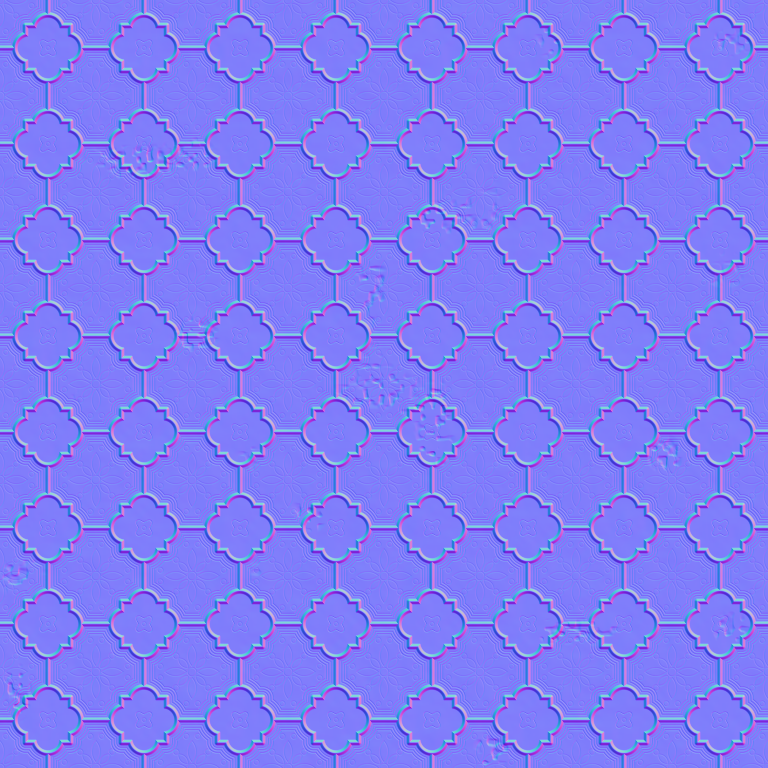
This texture map is drawn by a Shadertoy shader. Its source:

```glsl
// Tangent-space normal map of a tiled floor: an 8 by 8 grid of moulded quatrefoils
// joined by straight ridges, with faint engraved flowers and sparse worn patches.
// A periodic height field is built from distances, then differentiated into normals.

const float REPEATS = 8.0;          // quatrefoils across and down
const float BOX_HALF = 0.235;       // lengths below are in grid cells
const float LOBE_OFFSET = 0.195;
const float LOBE_RADIUS = 0.150;
const float RIDGE_WIDTH = 0.032;    // half width of the raised moulding
const float RIDGE_HEIGHT = 0.025;
const float JOINT_WIDTH = 0.030;
const float JOINT_HEIGHT = 0.020;
const float STEP_START = 0.055;     // engraved contours beside the joints
const float STEP_GAP = 0.026;
const float STEP_DEPTH = 0.0022;
const float ENGRAVE_WIDTH = 0.011;
const float FLOWER_DEPTH = 0.0012;
const float CLOVER_DEPTH = 0.0020;
const float GRAIN_HEIGHT = 0.0035;
const float WEAR_DEPTH = 0.012;
const float MIN_SAMPLE = 0.006;     // smallest differencing radius
const vec3 FLAT_OFFSET = vec3(0.0, -0.008, -0.016);

float hash(vec2 p) {
    uvec2 q = uvec2(p) * uvec2(1597u, 3812u) + uvec2(71u, 193u);
    uint n = (q.x ^ (q.y * 2663u)) * 27183u;
    n = (n ^ (n >> 13u)) * 62089u;
    n = (n ^ (n >> 15u)) * 40503u;
    return float((n >> 8u) & 65535u) / 65535.0;
}

// Value noise that wraps after a whole number of lattice cells
float noise(vec2 uv, float period) {
    vec2 p = uv * period, i = floor(p), f = p - i;
    f = f * f * (3.0 - 2.0 * f);
    vec2 a = mod(i, period), b = mod(i + 1.0, period);
    return mix(mix(hash(a), hash(vec2(b.x, a.y)), f.x),
               mix(hash(vec2(a.x, b.y)), hash(b), f.x), f.y);
}

// Rounded bump centred on a zero distance
float bump(float d, float width) {
    return 1.0 - smoothstep(0.0, width, abs(d));
}

// Mirror into the eighth of the plane beside the positive x axis
vec2 foldEighth(vec2 p) {
    p = abs(p);
    return p.x > p.y ? p : p.yx;
}

float quatrefoil(vec2 p) {
    vec2 q = foldEighth(p), b = q - BOX_HALF;
    float box = length(max(b, 0.0)) + min(max(b.x, b.y), 0.0);
    return min(box, length(q - vec2(LOBE_OFFSET, 0.0)) - LOBE_RADIUS);
}

float clover(vec2 p) {
    return length(p) - 0.082 + 0.022 * cos(4.0 * atan(p.y, p.x + 1e-5));
}

// Pointed leaf lying along x
float leaf(vec2 p, float halfLength, float halfWidth) {
    float r = (halfLength * halfLength + halfWidth * halfWidth) / (2.0 * halfWidth);
    return length(vec2(p.x, abs(p.y) + r - halfWidth)) - r;
}

// Engraved outlines of a flower with axial leaves and diagonal buds
float flower(vec2 p) {
    vec2 q = foldEighth(p);
    vec2 diagonal = vec2(q.x + q.y, q.x - q.y) * 0.70711;
    float lines = bump(length(p) - 0.045, ENGRAVE_WIDTH);
    lines = max(lines, bump(leaf(q - vec2(0.17, 0.0), 0.11, 0.042), ENGRAVE_WIDTH));
    lines = max(lines, bump(leaf(diagonal - vec2(0.13, 0.0), 0.07, 0.032), ENGRAVE_WIDTH));
    lines = max(lines, bump(length(diagonal - vec2(0.235, 0.0)) - 0.028, ENGRAVE_WIDTH));
    return max(lines, bump(length(q - vec2(0.33, 0.06)) - 0.026, ENGRAVE_WIDTH));
}

float surface(vec2 cell) {
    vec2 uv = cell / REPEATS;
    vec2 p = fract(cell) - 0.5;
    vec2 tile = fract(cell + 0.5) - 0.5;

    // Raised outlines and joints
    float foil = quatrefoil(p);
    float joint = max(min(abs(p.x), abs(p.y)), -foil);
    float h = max(RIDGE_HEIGHT * bump(foil, RIDGE_WIDTH),
                  JOINT_HEIGHT * bump(joint, JOINT_WIDTH));

    // Engraved contours and ornaments
    if (foil > 0.0) {
        float border = min(foil, joint);
        for (int i = 0; i < 3; i++)
            h -= STEP_DEPTH * bump(border - STEP_START - STEP_GAP * float(i), ENGRAVE_WIDTH);
        h -= FLOWER_DEPTH * flower(tile);
    } else {
        h -= CLOVER_DEPTH * bump(clover(p), ENGRAVE_WIDTH);
        h -= FLOWER_DEPTH * bump(length(p) - 0.02, ENGRAVE_WIDTH);
    }

    // Gentle grain and isolated worn patches
    h += GRAIN_HEIGHT * (noise(uv, 44.0) + 0.3 * noise(uv, 113.0));
    float worn = smoothstep(0.84, 0.97, noise(uv + 0.13, 13.0));
    return h - WEAR_DEPTH * worn * smoothstep(0.5, 0.9, noise(uv, 149.0));
}

void mainImage(out vec4 fragColor, in vec2 fragCoord) {
    vec2 cell = fragCoord / iResolution.xy * REPEATS;
    float radius = max(MIN_SAMPLE, 0.5 * REPEATS / min(iResolution.x, iResolution.y));
    vec2 e = vec2(radius, 0.0);
    vec2 slope = vec2(surface(cell + e.xy) - surface(cell - e.xy),
                      surface(cell + e.yx) - surface(cell - e.yx)) / (2.0 * radius);
    vec3 normal = normalize(vec3(-slope, 1.0));
    fragColor = vec4(0.5 + 0.5 * normal + FLAT_OFFSET, 1.0);
}
```
